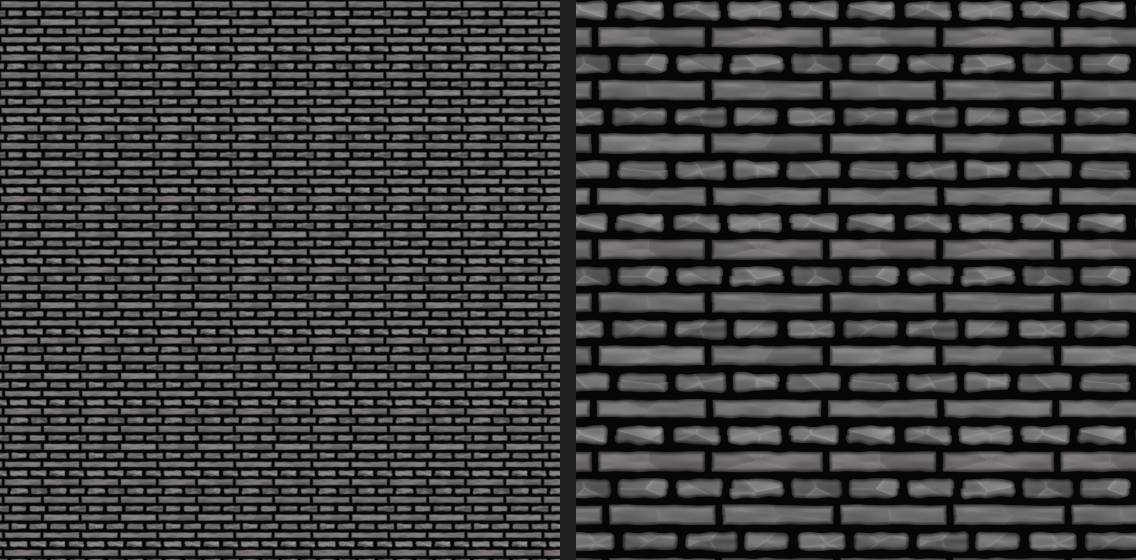
Left, the full canvas; right, a detail of the centre.
A WebGL 1 fragment shader for this texture:

```glsl
precision highp float;
// Dark stone wall: rows of long slabs alternate with rows of short, chipped stones.
// Each stone is a wavy rounded box; hashed planes give its facets and pale ridges.
// The stones are seeded by their place in a tile of 8 rows, so the wall repeats.
uniform vec2 u_resolution;

// Layout, where one unit is the height of a row
const float ROWS = 63.3;          // rows down the canvas
const float TILE_ROWS = 8.0;      // rows before the pattern repeats
const float THIN_ROW = 4.0;       // row of the tile with thinner slabs
const float SLAB_WIDTH = 4.355;   // about 14.5 slabs across the canvas
const float STONE_WIDTH = 2.1775; // two short stones to a slab
const float STONE_OFFSET = 0.66;  // short joints relative to the long ones
const float SHIFT_ROW = 40.0;     // rows from here down are moved sideways
const float SHIFT = 0.40;
const float JOINT = 0.10;         // half the gap between neighbours
const float SLAB_HALF = 0.40;
const float THIN_HALF = 0.36;
const float STONE_HALF = 0.39;
const float BEVEL = 0.17;         // depth of the shaded rim

// Colours
const vec3 MORTAR = vec3(0.022, 0.022, 0.023);
const vec3 WARM_GREY = vec3(1.015, 0.988, 0.995);
const vec3 COOL_GREY = vec3(0.985, 1.012, 1.0);
const float SLAB_TONE = 0.435;
const float STONE_TONE = 0.405;

float hash(vec2 p) {
  return fract(sin(dot(p, vec2(127.1, 311.7))) * 43758.5453);
}

float noise(vec2 p) {
  vec2 i = floor(p), f = fract(p);
  f = f * f * (3.0 - 2.0 * f);
  return mix(mix(hash(i), hash(i + vec2(1.0, 0.0)), f.x),
             mix(hash(i + vec2(0.0, 1.0)), hash(i + 1.0), f.x), f.y);
}

float roundBox(vec2 p, vec2 size, float radius) {
  vec2 q = abs(p) - size + radius;
  return length(max(q, 0.0)) + min(max(q.x, q.y), 0.0) - radius;
}

// Position of the joint to the left of stone i
float jointX(float i, float width, float count, float row, float jitter) {
  return i * width + jitter * (hash(vec2(mod(i, count), row + 31.0)) - 0.5);
}

// Facets: x is the tone of the uppermost plane, y the strength of its ridge
vec2 facets(vec2 p, vec2 seed) {
  float best = -9.0, second = -9.0, tone = 0.0;
  for (int k = 0; k < 5; k++) {
    vec2 s = seed + float(k) * vec2(7.3, 3.9);
    float angle = 6.2832 * hash(s);
    float height = dot(p, vec2(0.6 * cos(angle), sin(angle))) + 0.35 * hash(s + 1.7);
    if (height > best) {
      second = best;
      best = height;
      tone = hash(s + 4.1) - 0.5;
    } else {
      second = max(second, height);
    }
  }
  return vec2(tone, exp(-18.0 * (best - second)));
}

vec3 wall(vec2 p, float pixel) {
  float rowIndex = floor(p.y);
  float row = mod(rowIndex, TILE_ROWS);
  float isShort = mod(rowIndex, 2.0);
  float width = mix(SLAB_WIDTH, STONE_WIDTH, isShort);
  float count = mix(2.0, 4.0, isShort);
  float jitter = mix(0.12, 0.26, isShort);

  // Find the stone and its own coordinates, y pointing up
  float x = p.x - SHIFT * step(SHIFT_ROW, rowIndex) - STONE_OFFSET * isShort;
  float i = floor(x / width);
  if (x < jointX(i, width, count, row, jitter)) i -= 1.0;
  else if (x > jointX(i + 1.0, width, count, row, jitter)) i += 1.0;
  float left = jointX(i, width, count, row, jitter);
  float right = jointX(i + 1.0, width, count, row, jitter);
  vec2 q = vec2(x - 0.5 * (left + right), 0.5 - fract(p.y));
  vec2 seed = vec2(mod(i, count) * 13.0 + 5.0, row * 17.0 + 3.0);

  // Outline: tapered and worn, more so on the short stones
  float halfHeight = mix(SLAB_HALF, STONE_HALF, isShort);
  if (row == THIN_ROW) halfHeight = THIN_HALF;
  float taper = (hash(seed + 2.3) - 0.5) * mix(0.02, 0.09, isShort);
  halfHeight += taper * q.x;
  float wear = noise(vec2(q.x * 2.2, sign(q.y) * 4.0) + seed) * mix(0.05, 0.10, isShort);
  vec2 size = vec2(0.5 * (right - left) - JOINT, halfHeight);
  float d = roundBox(q, size, mix(0.08, 0.24, isShort)) + wear;

  // Surface: lengthwise grain, facets, ridges and a lit upper side
  vec2 facet = facets(q, seed);
  float grain = noise(q * vec2(1.1, 5.0) + seed * 1.3) - 0.5;
  float tone = mix(SLAB_TONE, STONE_TONE, isShort);
  tone += 0.05 * (hash(seed + 8.9) - 0.5) + 0.10 * grain + 0.07 * q.y;
  tone += facet.x * mix(0.05, 0.13, isShort) + facet.y * mix(0.04, 0.10, isShort);
  tone *= mix(0.48, 1.0, smoothstep(0.0, BEVEL, -d));

  vec3 tint = mix(COOL_GREY, WARM_GREY, mix(0.35 + 0.16 * row, 0.35, isShort));
  float cover = 1.0 - smoothstep(-0.5 * pixel, 0.5 * pixel, d);
  return mix(MORTAR, tone * tint, cover);
}

void main() {
  // Four samples per pixel smooth the fine ridges
  float pixel = ROWS / u_resolution.y;
  vec3 color = vec3(0.0);
  for (int s = 0; s < 4; s++) {
    vec2 offset = vec2(mod(float(s), 2.0), floor(float(s) / 2.0)) * 0.5 - 0.25;
    vec2 uv = (gl_FragCoord.xy + offset) / u_resolution;
    color += wall(vec2(uv.x, 1.0 - uv.y) * ROWS, pixel);
  }
  gl_FragColor = vec4(color * 0.25, 1.0);
}
```
